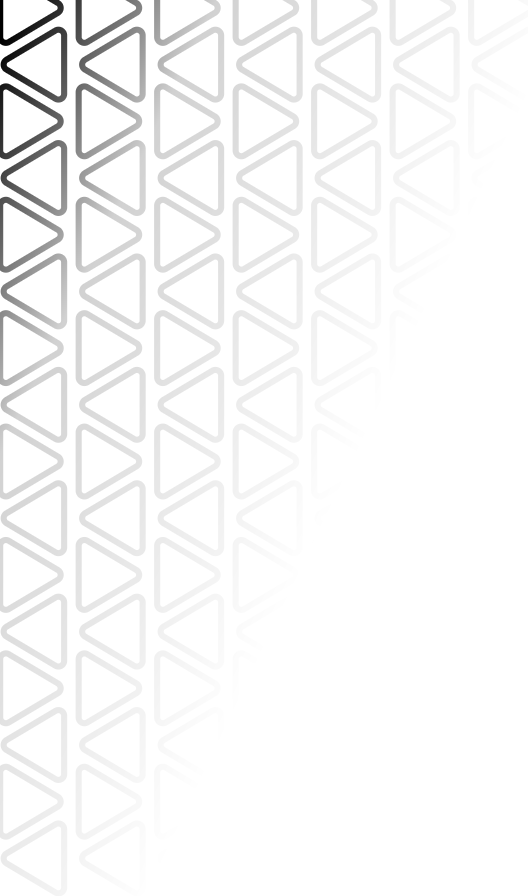
Write a Shadertoy shader that draws this background.

```glsl
// Lengths are fractions of the canvas height; y runs down from the top edge.
const vec2 PITCH = vec2(0.0876, 0.12656);        // column and row spacing
const vec2 FIRST_CENTER = vec2(0.0359, 0.00885); // first right-pointing triangle
const float ROW_COUNT = 8.0;

const float BASE_X = -0.0293;       // triangle core, before rounding
const float TIP_X = 0.0254;
const float HALF_BASE = 0.03255;
const float CORNER_RADIUS = 0.0064; // rounding at the middle of the stroke
const float HALF_STROKE = 0.0034;

const float FADE_SLANT = 2.1;       // horizontal weight of the diagonal fade
const float FADE_START = 0.052;
const float FADE_KNEE = 0.508;
const float FADE_END = 1.348;
const float KNEE_GRAY = 0.82;
const vec3 PAPER = vec3(1.0);

float segmentDistance(vec2 p, vec2 a, vec2 b) {
    vec2 ap = p - a;
    vec2 ab = b - a;
    return length(ap - ab * clamp(dot(ap, ab) / dot(ab, ab), 0.0, 1.0));
}

// Signed distance to a triangle pointing along +x
float triangleDistance(vec2 p) {
    p.y = abs(p.y);
    vec2 corner = vec2(BASE_X, HALF_BASE);
    vec2 tip = vec2(TIP_X, 0.0);
    float d = min(segmentDistance(p, vec2(BASE_X, 0.0), corner),
                  segmentDistance(p, corner, tip));
    vec2 side = tip - corner;
    vec2 outward = vec2(-side.y, side.x);
    bool inside = p.x > BASE_X && dot(p - corner, outward) < 0.0;
    return inside ? -d : d;
}

float outlineDistance(vec2 p) {
    return abs(triangleDistance(p) - CORNER_RADIUS) - HALF_STROKE;
}

// Alternating right- and left-pointing outlines in every column
float patternDistance(vec2 p) {
    vec2 grid = (p - FIRST_CENTER) / PITCH;
    float x = (fract(grid.x + 0.5) - 0.5) * PITCH.x;
    float nearest = 1.0;
    for (int i = 0; i < 2; i++) {
        float row = grid.y - 0.5 * float(i);
        float index = floor(row + 0.5);
        if (index < 0.0 || index >= ROW_COUNT) continue;
        float direction = 1.0 - 2.0 * float(i);
        vec2 local = vec2(x * direction, (row - index) * PITCH.y);
        nearest = min(nearest, outlineDistance(local));
    }
    return nearest;
}

// Black at the upper left, then a long pale tail into the paper
float strokeGray(vec2 p) {
    float t = FADE_SLANT * p.x + p.y;
    float dark = clamp((t - FADE_START) / (FADE_KNEE - FADE_START), 0.0, 1.0);
    float pale = clamp((t - FADE_KNEE) / (FADE_END - FADE_KNEE), 0.0, 1.0);
    return KNEE_GRAY * dark + (1.0 - KNEE_GRAY) * pale;
}

void mainImage(out vec4 fragColor, in vec2 fragCoord) {
    vec2 p = fragCoord / iResolution.y;
    p.y = 1.0 - p.y;

    // One-pixel edge smoothing
    float coverage = clamp(0.5 - patternDistance(p) * iResolution.y, 0.0, 1.0);
    fragColor = vec4(mix(PAPER, vec3(strokeGray(p)), coverage), 1.0);
}
```
